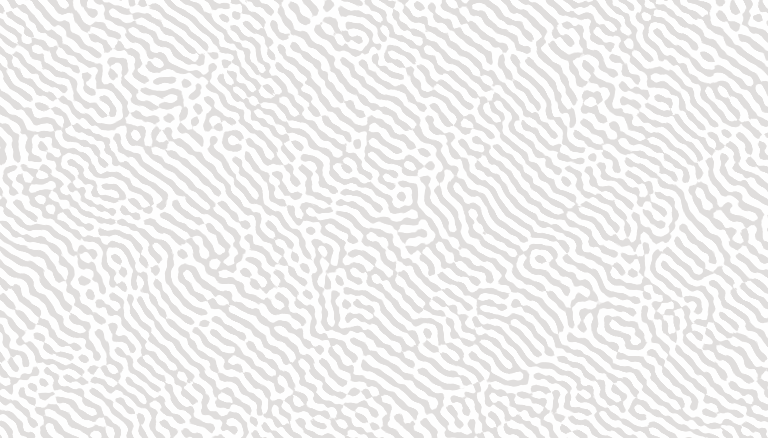
Write a WebGL 1 fragment shader that draws this pattern.

```glsl
precision highp float;

uniform vec2 u_resolution;

const float TAU = 6.2831853;
const float STRIPES_PER_HEIGHT = 35.5;
const int WAVES = 40;
const int RING_SAMPLES = 8;
const vec2 MAIN_NORMAL = vec2(0.643, 0.766);
const vec3 PAPER = vec3(0.998);
const vec3 WARM_GREY = vec3(0.880, 0.870, 0.865);

vec2 hash2(vec2 p) {
  vec3 q = fract(p.xyx * vec3(0.1031, 0.1030, 0.0973));
  q += dot(q, q.yzx + 33.33);
  return fract((q.xx + q.yz) * q.zy);
}

float cornerSlope(vec2 cell, vec2 corner, vec2 local) {
  return dot(hash2(cell + corner) * 2.0 - 1.0, local - corner);
}

float gradientNoise(vec2 p) {
  vec2 cell = floor(p);
  vec2 f = p - cell;
  vec2 fade = f * f * f * (f * (f * 6.0 - 15.0) + 10.0);
  float low = mix(cornerSlope(cell, vec2(0.0, 0.0), f),
                  cornerSlope(cell, vec2(1.0, 0.0), f), fade.x);
  float high = mix(cornerSlope(cell, vec2(0.0, 1.0), f),
                   cornerSlope(cell, vec2(1.0, 1.0), f), fade.x);
  return mix(low, high, fade.y);
}

// Waves of nearly equal length, spread around one direction, then saturated.
float waveField(vec2 p, vec2 normal, float spread) {
  vec2 tangent = vec2(-normal.y, normal.x);
  float sum = 0.0;
  for (int i = 0; i < WAVES; i++) {
    float id = float(i);
    vec2 rnd = hash2(vec2(id + 3.7, id * 1.7 + 11.3));
    float u = 2.0 * fract(id * 0.618034 + 0.02 * rnd.x) - 1.0;
    float tilt = spread * u / (1.05 - u * u);
    vec2 dir = normalize(normal + tangent * tilt);
    float pitch = 0.91 + 0.18 * rnd.x;
    sum += cos(TAU * (dot(dir, p) * pitch + rnd.y));
  }
  sum *= sqrt(2.0 / float(WAVES));
  return sum * inversesqrt(sum * sum + 0.1);
}

// x: mean over a circle, yz: slope estimated from the same samples.
vec3 ringAverage(vec2 p, float radius, float spread) {
  vec3 total = vec3(0.0);
  for (int i = 0; i < RING_SAMPLES; i++) {
    float a = TAU * (float(i) + 0.5) / float(RING_SAMPLES);
    vec2 dir = vec2(cos(a), sin(a));
    float value = waveField(p + radius * dir, MAIN_NORMAL, spread);
    total += value * vec3(1.0, dir * 2.0 / radius);
  }
  return total / float(RING_SAMPLES);
}

// Signed distance to the stripe edge: near activation minus far inhibition.
float labyrinth(vec2 p, float spread, float bias) {
  float centre = waveField(p, MAIN_NORMAL, spread);
  vec3 near = ringAverage(p, 0.25, spread);
  float far = ringAverage(p, 0.6, spread).x;
  float value = 0.35 * centre + 0.65 * near.x - far - bias;
  return value / max(1.47 * length(near.yz), 2.0);
}

void main() {
  vec2 p = gl_FragCoord.xy / u_resolution.y;

  // Gentle bending of the flow
  vec2 bend = vec2(gradientNoise(p * 4.0 + 5.2), gradientNoise(p * 4.0 + 19.7));
  vec2 q = (p + 0.025 * bend) * STRIPES_PER_HEIGHT;

  float pixel = STRIPES_PER_HEIGHT / u_resolution.y;
  float stripe = smoothstep(-0.8 * pixel, 0.8 * pixel, labyrinth(q, 0.36, 0.14));
  gl_FragColor = vec4(mix(PAPER, WARM_GREY, stripe), 1.0);
}
```
